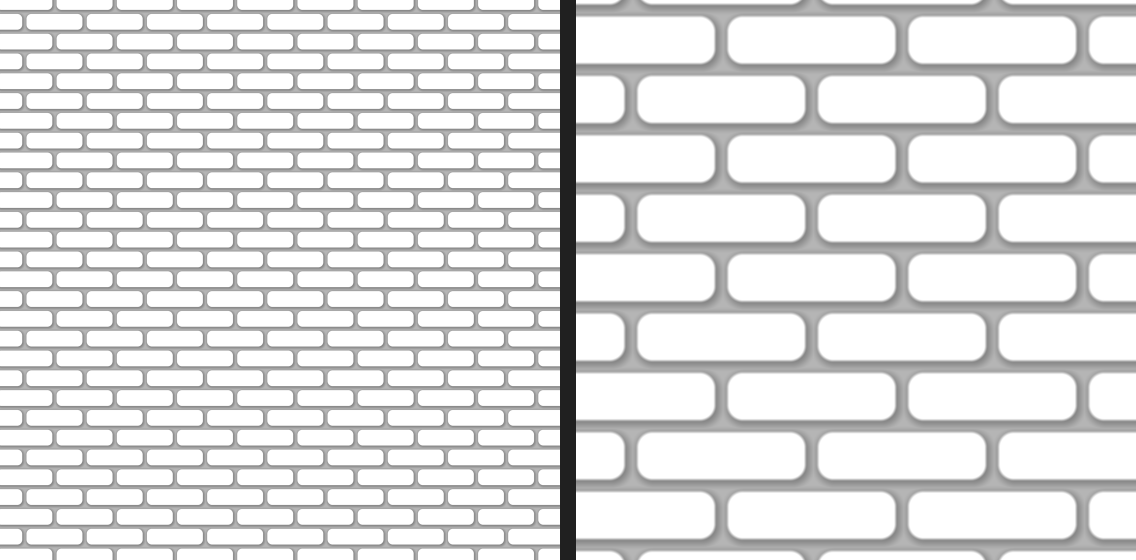
Left: the whole. Right: its middle third, enlarged.
This pattern is drawn by a three.js fragment shader. Its source:

```glsl
varying vec2 vUv;

// Layout, in canvas units
const vec2 REPEATS = vec2(9.3, 28.28);            // bricks across, rows up
const vec2 ANCHOR = vec2(0.4736, 0.5721);         // centre of one brick
const vec2 BRICK_HALF_SIZE = vec2(0.0500, 0.0141);
const float CORNER_RADIUS = 0.0090;
const float EDGE_SOFTNESS = 0.0012;

// Shadow cast on the mortar, down and to the right
const vec2 SHADOW_OFFSET = vec2(0.0011, -0.0014);
const float SHADOW_START = -0.0026;
const float SHADOW_END = 0.0058;

const vec3 BRICK_COLOR = vec3(1.0);
const vec3 SHADOW_COLOR = vec3(0.50);
const vec3 MORTAR_COLOR = vec3(0.71);

float roundedBox(vec2 p, vec2 halfSize, float radius) {
  vec2 q = abs(p) - halfSize + radius;
  return length(max(q, 0.0)) + min(max(q.x, q.y), 0.0) - radius;
}

// Signed distance to the nearest brick of a running bond
float wallDistance(vec2 p) {
  vec2 pitch = 1.0 / REPEATS;
  vec2 local = p - ANCHOR;
  float nearestRow = floor(local.y / pitch.y + 0.5);
  float d = 1.0;
  for (int i = -1; i <= 1; i++) {
    float row = nearestRow + float(i);
    float stagger = 0.5 * mod(row, 2.0);
    float column = floor(local.x / pitch.x - stagger + 0.5);
    vec2 center = vec2(column + stagger, row) * pitch;
    d = min(d, roundedBox(local - center, BRICK_HALF_SIZE, CORNER_RADIUS));
  }
  return d;
}

void main() {
  // Mortar, darkest beside the lower and right edges of the bricks
  float shadowDistance = wallDistance(vUv - SHADOW_OFFSET);
  float light = smoothstep(SHADOW_START, SHADOW_END, shadowDistance);
  vec3 color = mix(SHADOW_COLOR, MORTAR_COLOR, light);

  // Brick faces
  float softness = max(EDGE_SOFTNESS, 0.6 * fwidth(vUv.x));
  float face = 1.0 - smoothstep(-softness, softness, wallDistance(vUv));
  color = mix(color, BRICK_COLOR, face);

  gl_FragColor = vec4(color, 1.0);
}
```
